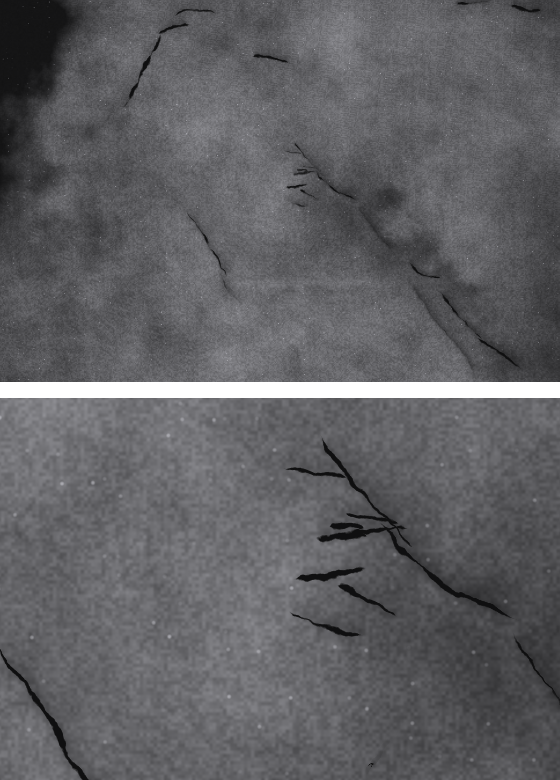
Top: the whole. Bottom: its middle third, enlarged.
This texture is drawn by a Shadertoy shader. Its source:

```glsl
// Dark grey slate face with grainy mottling, shaded ledges and thin black cracks.

const vec3  TINT        = vec3(0.995, 0.995, 1.03);
const float BASE_TONE   = 0.392;
const float CRACK_TONE  = 0.06;
const float MOTTLE      = 0.24;   // strength of the broad clouds
const float BLOTCH      = 0.13;   // strength of the small blotches
const float GRAIN       = 0.15;   // strength of the finest grain
const float GRAIN_FREQ  = 330.0;  // grains per canvas height
const float SPECK_FREQ  = 75.0;
const float SPECK_SHARE = 0.10;
const int   CHIPS       = 8;      // broken flakes beside the ridge
const int   SCRATCHES   = 12;     // faint marks over the whole face

float hash(vec2 p) {
    return fract(sin(dot(p, vec2(127.1, 311.7))) * 43758.5);
}

vec2 hash2(vec2 p) {
    return vec2(hash(p), hash(p + 17.3));
}

float noise(vec2 p) {
    vec2 i = floor(p), f = fract(p);
    f = f * f * (3.0 - 2.0 * f);
    return mix(mix(hash(i), hash(i + vec2(1, 0)), f.x),
               mix(hash(i + vec2(0, 1)), hash(i + vec2(1, 1)), f.x), f.y);
}

// Layered noise centred on zero
float fbm(vec2 p) {
    float sum = 0.0, amp = 0.5;
    for (int i = 0; i < 5; i++) {
        sum += amp * (noise(p) - 0.5);
        p = mat2(0.8, 0.6, -0.6, 0.8) * p * 2.03 + 7.1;
        amp *= 0.55;
    }
    return sum;
}

// Soft band around the segment a-b
float haze(vec2 p, vec2 a, vec2 b, float radius) {
    vec2 ab = b - a;
    float t = clamp(dot(p - a, ab) / dot(ab, ab), 0.0, 1.0);
    float d = length(p - a - ab * t) / radius;
    return exp(-d * d);
}

// Darkness of a bent, tapering crack; its soft shade falls left of a-b
float crack(vec2 p, vec2 a, vec2 b, float bend, float width, float shade) {
    float len = length(b - a), px = 1.0 / iResolution.y;
    vec2 dir = (b - a) / len, r = p - a;
    float t = dot(r, dir) / len;
    float s = dot(r, vec2(-dir.y, dir.x)) - bend * 4.0 * t * (1.0 - t);
    float ends = smoothstep(0.0, 0.15, t) * smoothstep(1.0, 0.85, t);
    float w = width * ends * (0.2 + 1.1 * noise(p * 42.0));
    float core = smoothstep(px, -px, abs(s) - w) * min(1.0, w / px);
    float soft = exp(-abs(s) / (s > 0.0 ? 0.016 : 0.004));
    return max(core, soft * ends * shade);
}

float cracks(vec2 p) {
    // Jagged outlines from two scales of warp
    vec2 q = p + 0.020 * vec2(fbm(p * 13.0), fbm(p * 13.0 + 40.0))
               + 0.007 * vec2(fbm(p * 60.0), fbm(p * 60.0 + 90.0));
    // Arched crack, upper left
    float c = crack(q, vec2(0.315, 0.71), vec2(0.42, 0.92), -0.012, 0.0055, 0.25);
    c = max(c, crack(q, vec2(0.408, 0.912), vec2(0.50, 0.94), 0.003, 0.0045, 0.3));
    c = max(c, crack(q, vec2(0.45, 0.955), vec2(0.575, 0.96), 0.02, 0.0024, 0.25));
    c = max(c, crack(q, vec2(0.66, 0.85), vec2(0.76, 0.825), 0.008, 0.0032, 0.35));
    // Diagonal ridge
    c = max(c, crack(q, vec2(0.77, 0.63), vec2(0.86, 0.53), -0.004, 0.0022, 0.35));
    c = max(c, crack(q, vec2(0.82, 0.56), vec2(0.94, 0.475), -0.010, 0.0040, 0.45));
    c = max(c, crack(q, vec2(0.93, 0.47), vec2(1.03, 0.345), -0.005, 0.0018, 0.40));
    c = max(c, crack(q, vec2(1.06, 0.32), vec2(1.16, 0.275), -0.017, 0.0036, 0.40));
    c = max(c, crack(q, vec2(1.15, 0.24), vec2(1.27, 0.11), -0.006, 0.0032, 0.45));
    c = max(c, crack(q, vec2(1.24, 0.12), vec2(1.37, 0.03), 0.008, 0.0036, 0.35));
    c = max(c, crack(q, vec2(1.06, 0.27), vec2(1.26, 0.00), 0.004, 0.0014, 0.45));
    // Lower left crack and the upper right rim
    c = max(c, crack(q, vec2(0.48, 0.455), vec2(0.60, 0.26), 0.008, 0.0028, 0.35));
    c = max(c, crack(q, vec2(0.57, 0.29), vec2(0.64, 0.20), -0.004, 0.0014, 0.25));
    c = max(c, crack(q, vec2(1.19, 0.995), vec2(1.29, 1.0), -0.007, 0.0045, 0.4));
    c = max(c, crack(q, vec2(1.33, 0.99), vec2(1.42, 0.97), -0.006, 0.0045, 0.4));
    for (int i = 0; i < CHIPS; i++) {
        vec2 h = hash2(vec2(i, 3.0)), k = hash2(vec2(i, 8.0));
        vec2 a = vec2(0.73, 0.48) + h * vec2(0.08, 0.13);
        c = max(c, crack(q, a, a + vec2(0.03 + 0.045 * k.x, 0.05 * k.y - 0.03),
                         0.008 * (h.x - 0.5), 0.0024, 0.22));
    }
    for (int i = 0; i < SCRATCHES; i++) {
        vec2 h = hash2(vec2(i, 21.0)), k = hash2(vec2(i, 34.0));
        vec2 a = h * vec2(1.42, 1.0);
        c = max(c, crack(q, a, a + 0.07 * (k - vec2(0.3, 0.6)), 0.006, 0.0009, 0.16));
    }
    return c;
}

void mainImage(out vec4 fragColor, in vec2 fragCoord) {
    vec2 p = fragCoord / iResolution.y;
    float right = iResolution.x / iResolution.y;
    float cloud = fbm(p * 3.2 + 2.0), blotch = fbm(p * 17.0);

    // Clouds, with vertical stains
    float tone = BASE_TONE + MOTTLE * cloud + BLOTCH * blotch;
    tone += 0.05 * fbm(p * vec2(22.0, 4.0));

    // Dark weathered borders and shaded hollows
    vec2 w = p + 0.25 * vec2(cloud, fbm(p * 4.0 + 30.0)) + 0.06 * blotch;
    tone -= 0.25 * smoothstep(0.24, -0.02, w.x) * smoothstep(0.30, 0.58, w.y);
    tone -= 0.11 * smoothstep(0.34, 0.0, w.x);
    tone -= 0.13 * smoothstep(right - 0.26, right, w.x) * smoothstep(0.75, 0.35, w.y);
    tone -= 0.11 * smoothstep(0.86, 1.02, w.y) * smoothstep(0.9, right, w.x);
    tone -= 0.09 * smoothstep(0.82, 1.0, w.y) * smoothstep(0.5, 0.1, w.x);
    tone -= 0.10 * haze(w, vec2(0.94, 0.45), vec2(1.34, 0.03), 0.040);
    tone -= 0.08 * haze(w, vec2(0.84, 0.41), vec2(0.98, 0.32), 0.045);
    tone -= 0.05 * haze(w, vec2(0.62, 0.60), vec2(0.62, 0.45), 0.070);

    // Pale worn patches and the pale ledge
    tone += 0.05 * haze(w, vec2(0.42, 0.76), vec2(0.55, 0.70), 0.10);
    tone += 0.03 * haze(w, vec2(0.95, 0.85), vec2(1.15, 0.55), 0.18);
    tone += 0.05 * haze(p + 0.03 * blotch, vec2(0.62, 0.25), vec2(1.03, 0.265), 0.014);
    tone += 0.03 * haze(w, vec2(0.70, 0.20), vec2(0.95, 0.20), 0.07);

    // Fine grain, weaker in the dark
    float grain = 0.65 * noise(p * GRAIN_FREQ) + 0.35 * noise(p * GRAIN_FREQ * 0.47) - 0.5;
    tone = max(tone, 0.08);
    tone += GRAIN * grain * smoothstep(0.0, 0.4, tone);

    // Scattered pale mineral specks
    vec2 cell = floor(p * SPECK_FREQ), h = hash2(cell + 5.0);
    float d = length(fract(p * SPECK_FREQ) - 0.25 - 0.5 * h) / SPECK_FREQ;
    float speck = step(hash(cell + 61.0), SPECK_SHARE) * smoothstep(0.0026, 0.0004, d);
    tone += 0.22 * speck * h.x;

    tone = mix(tone, CRACK_TONE, cracks(p));
    fragColor = vec4(clamp(tone * TINT, 0.0, 1.0), 1.0);
}
```
